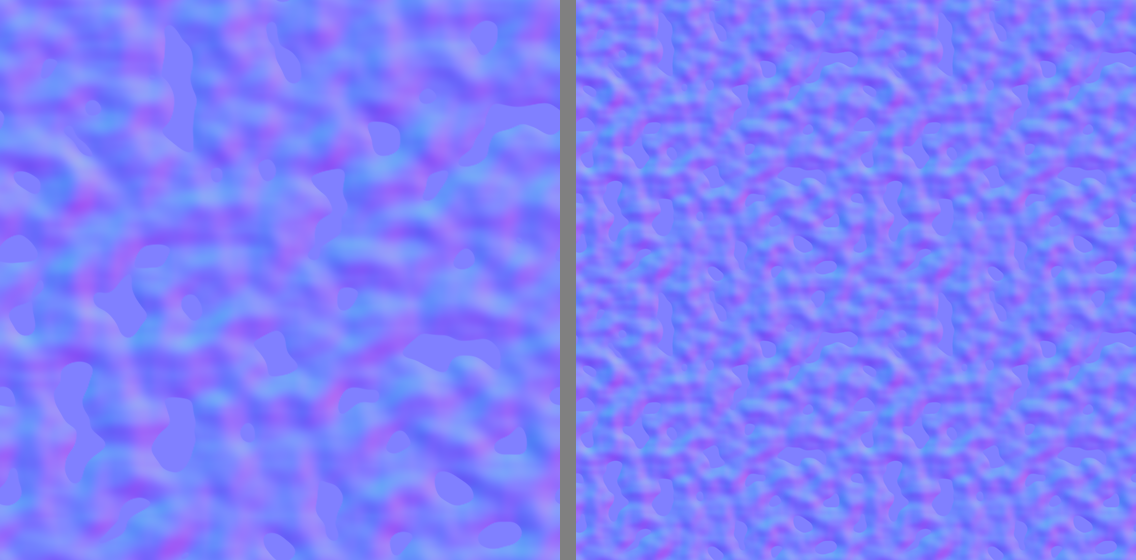
Left, the tile; right, the same tile 2 across and 2 down.
Give the GLSL for this texture map, as a WebGL 1 fragment shader.

```glsl
precision highp float;
// Tiling tangent-space normal map of a softly bumpy surface with flat-bottomed hollows.

uniform vec2 u_resolution;

const vec2 COARSE_CELLS = vec2(11.0, 12.0);
const vec2 FINE_CELLS = vec2(19.0, 21.0);
const float FINE_WEIGHT = 0.30;
const float FLOOR_LEVEL = -0.29;   // hollows are cut flat below this height
const float RELIEF = 0.0150;       // bump height in canvas units
const float SAMPLE_STEP = 0.0014;  // half width of the slope sample, softens rims

// Two pseudo-random values in 0..1 for a lattice point.
vec2 hash2(vec2 p, float seed) {
  vec3 q = fract(vec3(p.xyx + seed) * vec3(0.1031, 0.1030, 0.0973));
  q += dot(q, q.yzx + 33.33);
  return fract((q.xx + q.yz) * q.zy);
}

// Contribution of one lattice corner, wrapped to the period.
float corner(vec2 cell, vec2 offset, vec2 period, float seed) {
  vec2 direction = normalize(hash2(mod(cell, period), seed) - 0.5 + 1e-4);
  return dot(direction, offset);
}

// Gradient noise that repeats after a whole number of cells.
float tiledNoise(vec2 uv, vec2 period, float seed) {
  vec2 p = uv * period;
  vec2 cell = floor(p);
  vec2 f = p - cell;
  vec2 blend = f * f * f * (f * (f * 6.0 - 15.0) + 10.0);
  vec2 e = vec2(1.0, 0.0);
  float low = mix(corner(cell, f, period, seed),
                  corner(cell + e.xy, f - e.xy, period, seed), blend.x);
  float high = mix(corner(cell + e.yx, f - e.yx, period, seed),
                   corner(cell + e.xx, f - e.xx, period, seed), blend.x);
  return mix(low, high, blend.y);
}

// Two octaves of bumps, clamped from below to form the flat hollows.
float surfaceHeight(vec2 uv, float floorLevel) {
  float bumps = tiledNoise(uv, COARSE_CELLS, 7.0)
              + FINE_WEIGHT * tiledNoise(uv + vec2(0.37, 0.21), FINE_CELLS, 53.0);
  return max(bumps, floorLevel);
}

// Surface normal from central differences.
vec3 surfaceNormal(vec2 uv, float halfStep, float relief) {
  vec2 d = vec2(halfStep, 0.0);
  vec2 rise = vec2(
    surfaceHeight(uv + d.xy, FLOOR_LEVEL) - surfaceHeight(uv - d.xy, FLOOR_LEVEL),
    surfaceHeight(uv + d.yx, FLOOR_LEVEL) - surfaceHeight(uv - d.yx, FLOOR_LEVEL));
  return normalize(vec3(-rise * relief / (2.0 * halfStep), 1.0));
}

void main() {
  vec2 uv = gl_FragCoord.xy / u_resolution;
  vec3 normal = surfaceNormal(uv, SAMPLE_STEP, RELIEF);
  gl_FragColor = vec4(normal * 0.5 + 0.5, 1.0);
}
```
